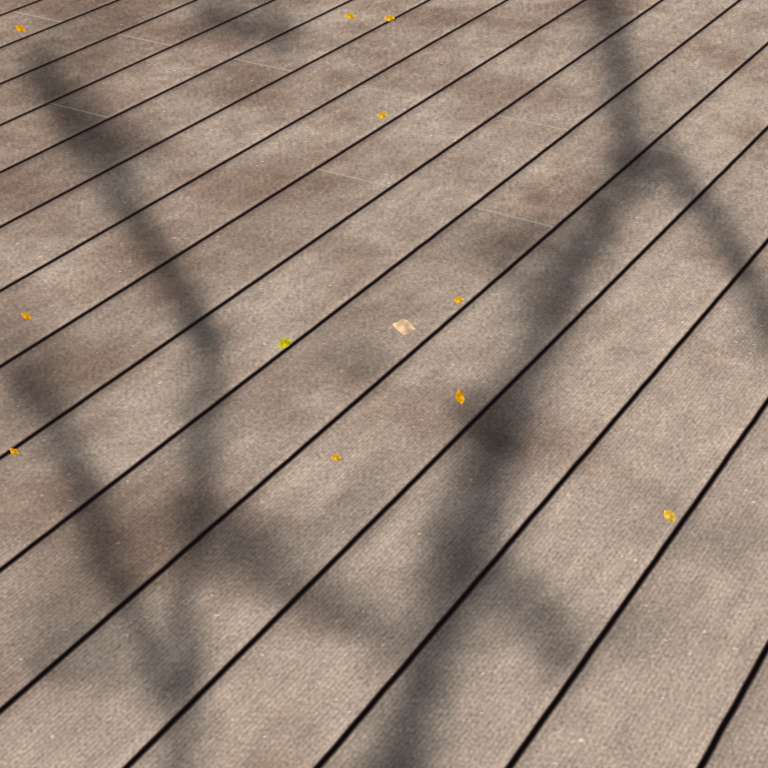
A Shadertoy shader for this texture:

```glsl
// Weathered deck boards running diagonally into perspective, with dark gaps,
// staggered butt joints, soft tree shadows and fallen leaves. Two vanishing
// points turn canvas position into (across, along) board coordinates.

const vec2  BOARD_VANISH = vec2(1.851, 1.6836);
const float JOINT_VANISH_X = -3.251;
const float BOARD_STEP = 0.148;               // board width on the ground
const float BOARD_SHIFT = 8.77;
const float BOARD_LENGTH = 2.9;
const vec2  JOINT_ROWS = vec2(4.056, 4.678);  // even and odd boards
const float GAP_HALF = 0.021;                 // fraction of a board
const float GAP_SOFT = 0.009;
const float JOINT_HALF = 0.004;
const float RIBS = 30.0;                      // grooves per board
const float SHADOW_DEPTH = 0.92;
const int   SMALL_LEAVES = 8;

const vec3 SUNLIT     = vec3(0.695, 0.622, 0.560);
const vec3 BROWN_WEAR = vec3(0.500, 0.410, 0.355);
const vec3 GAP_COLOR  = vec3(0.065, 0.040, 0.045);
const vec3 JOINT_PALE = vec3(0.740, 0.690, 0.630);
const vec3 SHADE_TINT = vec3(0.270, 0.295, 0.330);
const vec3 LEAF_PALE  = vec3(0.960, 0.800, 0.640);
const vec3 LEAF_GREEN = vec3(0.800, 0.760, 0.120);
const vec3 LEAF_AMBER = vec3(0.920, 0.640, 0.080);
const vec3 LEAF_GOLD  = vec3(0.950, 0.770, 0.280);

vec2 hash2(vec2 p) {
    vec3 q = fract(p.xyx * vec3(0.1031, 0.1030, 0.0973));
    q += dot(q, q.yzx + 33.33);
    return fract((q.xx + q.yz) * q.zy);
}

float corner(vec2 cell, vec2 offset) {
    return dot(hash2(cell) * 2.0 - 1.0, offset);
}

// Gradient noise
float noise(vec2 p) {
    vec2 i = floor(p), f = fract(p), e = vec2(0, 1);
    vec2 s = f * f * (3.0 - 2.0 * f);
    return mix(mix(corner(i, f), corner(i + e.yx, f - e.yx), s.x),
               mix(corner(i + e, f - e), corner(i + 1.0, f - 1.0), s.x), s.y) * 1.4;
}

float fbm(vec2 p) {
    float sum = 0.0, amp = 0.6;
    for (int i = 0; i < 4; i++) {
        sum += amp * noise(p);
        p = p * 2.03 + 17.3;
        amp *= 0.55;
    }
    return sum;
}

// Light passed by one blurred branch from a to b
float branch(vec2 p, vec2 a, vec2 b, float radius, float strength) {
    vec2 ab = b - a;
    float t = clamp(dot(p - a, ab) / dot(ab, ab), 0.0, 1.0);
    float d = length(p - a - ab * t) / radius;
    return 1.0 - strength * exp(-d * d);
}

float treeLight(vec2 p) {
    p += 0.03 * vec2(fbm(p * 7.0 + 3.0), fbm(p * 7.0 + 41.0));
    float light = branch(p, vec2(0.51, -0.05), vec2(0.64, 0.43), 0.052, 0.72);
    light *= branch(p, vec2(0.64, 0.43), vec2(0.82, 0.78), 0.036, 0.6);
    light *= branch(p, vec2(0.82, 0.8), vec2(0.77, 1.03), 0.03, 0.58);
    light *= branch(p, vec2(0.86, 0.8), vec2(1.03, 0.56), 0.028, 0.55);
    light *= branch(p, vec2(0.62, 0.27), vec2(0.73, 0.16), 0.045, 0.5);
    light *= branch(p, vec2(0.07, 0.9), vec2(0.27, 0.56), 0.03, 0.55);
    light *= branch(p, vec2(0.27, 0.56), vec2(0.23, -0.03), 0.03, 0.5);
    light *= branch(p, vec2(0.04, 0.51), vec2(0.21, 0.11), 0.036, 0.55);
    light *= branch(p, vec2(0.31, 0.29), vec2(0.48, 0.19), 0.04, 0.45);
    light *= branch(p, vec2(0.27, 0.98), vec2(0.36, 0.96), 0.035, 0.55);
    return light * (1.0 - 0.35 * smoothstep(0.1, 0.6, noise(p * vec2(5, 8) + 9.0)));
}

// Lens shaped leaf
vec3 addLeaf(vec3 base, vec2 p, vec2 center, float size, float turn, vec3 tint) {
    vec2 axis = vec2(cos(turn), sin(turn)), q = (p - center) / size;
    float blur = 1.5 / (iResolution.y * size);
    q = vec2(dot(q, axis), dot(q, vec2(-axis.y, axis.x)));
    float d = abs(q.y) / 0.6 + q.x * q.x - 1.0 + 0.35 * noise(q * 1.5 + center * 50.0);
    return mix(tint * (0.95 + 0.35 * noise(q * 1.7)), base, smoothstep(-blur, blur, d));
}

void mainImage(out vec4 fragColor, in vec2 fragCoord) {
    vec2 p = fragCoord / iResolution.xy;
    float depth = BOARD_VANISH.y - p.y;
    float across = (p.x - BOARD_VANISH.x) / (BOARD_STEP * depth) + BOARD_SHIFT;
    float along = (p.x - JOINT_VANISH_X) / depth;
    vec2 ground = vec2(across, along * 5.0);
    float pixel = length(vec2(dFdx(across), dFdy(across)));

    // Planks: each has its own tone, split at the butt joints
    float board = floor(across);
    float fromJoint = along - mix(JOINT_ROWS.x, JOINT_ROWS.y, mod(board, 2.0));
    vec2 plank = hash2(vec2(board, floor(fromJoint / BOARD_LENGTH)) + 70.0);

    // Weathering, grain, grit and faint ribs
    float wear = smoothstep(-0.25, 0.75, fbm(ground * vec2(0.7, 0.6) + 5.0) + 0.45 * (p.y - p.x));
    vec3 color = mix(SUNLIT, BROWN_WEAR, 0.75 * wear) * (0.96 + 0.08 * plank.x);
    color *= 1.0 + 0.12 * fbm(ground * vec2(7.0, 1.6)) + 0.1 * fbm(ground * vec2(4, 3) + 20.0);
    color *= 1.0 + 0.1 * noise(ground * vec2(34, 22)) + 0.13 * noise(p * 210.0);
    float ribFade = 1.0 - smoothstep(0.25, 0.5, pixel * RIBS);
    color *= 1.0 + 0.03 * ribFade * sin(across * RIBS * 6.2832);
    color += 0.14 * smoothstep(0.55, 0.8, noise(ground * vec2(20, 15) + 90.0));

    // Butt joints on the far boards
    float joint = abs(mod(fromJoint + 0.5 * BOARD_LENGTH, BOARD_LENGTH) - 0.5 * BOARD_LENGTH);
    float line = 1.0 - smoothstep(0.0, JOINT_HALF + length(vec2(dFdx(along), dFdy(along))), joint);
    color = mix(color, JOINT_PALE, (0.4 + 0.6 * plank.y) * line * (1.0 - smoothstep(0.98, 1.0, depth)));

    // Pale and dim lips, tree shade, then the gap itself
    float side = fract(across + 0.5) - 0.5 + 0.004 * noise(ground * vec2(1, 3));
    float gap = abs(side), edge = pixel + GAP_SOFT;
    color *= 1.0 + (1.0 - smoothstep(0.04, 0.13, gap)) * (side < 0.0 ? 0.07 : -0.1);
    color = mix(color, color * SHADE_TINT, SHADOW_DEPTH * (1.0 - treeLight(p)));
    color = mix(GAP_COLOR, color, smoothstep(GAP_HALF - edge, GAP_HALF + edge, gap));

    // Four larger leaves, then a scatter of small ones
    color = addLeaf(color, p, vec2(0.526, 0.575), 0.015, -0.2, LEAF_PALE);
    color = addLeaf(color, p, vec2(0.371, 0.553), 0.01, 0.5, LEAF_GREEN);
    color = addLeaf(color, p, vec2(0.599, 0.483), 0.01, 1.8, LEAF_AMBER);
    color = addLeaf(color, p, vec2(0.872, 0.328), 0.011, -0.8, LEAF_GOLD);
    for (int i = 0; i < SMALL_LEAVES; i++) {
        vec2 h = hash2(vec2(float(i) * 7.0 + 2.0, 31));
        vec2 center = vec2(h.x, 0.98 - 0.6 * h.y * h.y);
        color = addLeaf(color, p, center, 0.007, h.x - 0.5, mix(LEAF_AMBER, LEAF_GOLD, h.x));
    }
    fragColor = vec4(clamp(color, 0.0, 1.0), 1.0);
}
```
